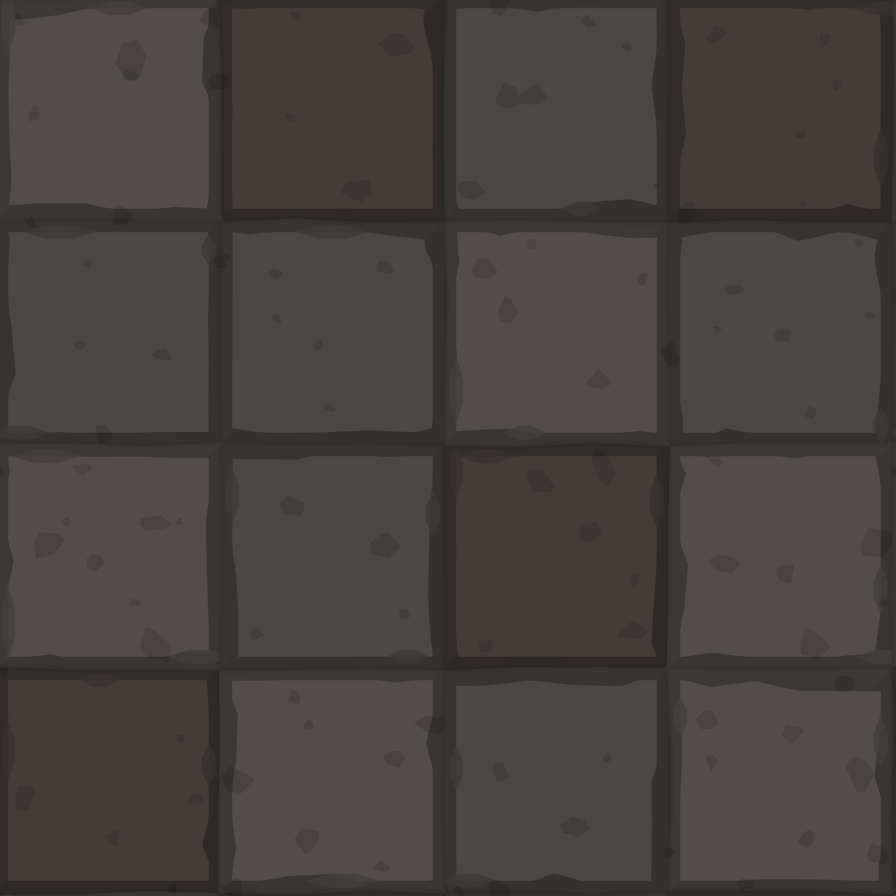
A WebGL 2 fragment shader for this texture:

```glsl
#version 300 es
precision highp float;

uniform vec2 u_resolution;
out vec4 fragColor;

const int TILES = 4;                 // repeats across and down
const int PITS = 12;                 // pit lattice cells across and down
const vec2 GRID_SHIFT = vec2(0.0156, -0.0156);
const float BORDER = 0.052;          // bevel width, in tiles
const float WEAR_DEPTH = 0.055;      // deepest edge erosion, in tiles
const float SEAM_SWAY = 0.022;       // wander of the seams, in tiles
const float SEAM_WIDTH = 0.02;
const float SEAM_SHADE = 0.92;
const float BEVEL_SHADE = 0.73;
const float BEVEL_SHADOW = 0.95;     // extra shade on right and lower bevels
const float FACET_SIZE = 0.045;      // reach of chipped facets, in tiles
const float FACET_CHANCE = 0.45;
const float PIT_CHANCE = 0.68;
const float PIT_SHADE = 0.875;
const vec2 PIT_RADIUS = vec2(0.07, 0.25); // in lattice cells
const vec3 STONE[3] = vec3[3](
  vec3(0.263, 0.240, 0.212),         // dark
  vec3(0.290, 0.282, 0.250),         // olive
  vec3(0.322, 0.302, 0.278));        // pale
// Stone tone of each tile, bottom row first
const int TONE[16] = int[16](0, 2, 1, 2,  2, 1, 0, 2,  1, 1, 2, 1,  2, 0, 1, 0);

// Integer hash giving three values from 0 to 1
vec3 hash(int x, int y, int z) {
  uvec3 v = uvec3(x, y, z) * 1664525u + 1013904223u;
  v.x += v.y * v.z; v.y += v.z * v.x; v.z += v.x * v.y;
  v ^= v >> 16u;
  v.x += v.y * v.z; v.y += v.z * v.x; v.z += v.x * v.y;
  return vec3(v >> 8u) / 16777216.0;
}

// Straight segments between random heights, repeating every 12 knots
float brokenLine(float s, int seed) {
  int i = int(floor(s)) + 12;
  return mix(hash(i % 12, seed, 7).x, hash((i + 1) % 12, seed, 7).x, fract(s));
}

// Irregular convex polygon, negative inside
float polygon(vec2 p, float radius, int seed) {
  float d = -1.0;
  for (int k = 0; k < 6; k++) {
    vec3 h = hash(k, seed, 31);
    float angle = (float(k) + 0.8 * h.x) * 1.0472;
    d = max(d, dot(p, vec2(cos(angle), sin(angle))) - radius * mix(0.5, 1.0, h.y));
  }
  return d;
}

// Darkening by pits scattered over a jittered lattice
float pitShade(vec2 uv, float px) {
  vec2 p = uv * float(PITS);
  ivec2 base = ivec2(floor(p));
  float w = px * float(PITS), shade = 1.0;
  for (int j = -1; j <= 1; j++)
  for (int i = -1; i <= 1; i++) {
    ivec2 cell = base + ivec2(i, j);
    ivec2 wrapped = (cell + PITS) % PITS;
    vec3 h = hash(wrapped.x, wrapped.y, 3), g = hash(wrapped.x, wrapped.y, 4);
    if (g.x > PIT_CHANCE) continue;
    vec2 offset = p - vec2(cell) - h.xy;
    offset.y *= mix(0.8, 1.5, g.z);
    float radius = mix(PIT_RADIUS.x, PIT_RADIUS.y, g.y * sqrt(g.y));
    float d = polygon(offset, radius, wrapped.x + PITS * wrapped.y);
    shade *= mix(PIT_SHADE, 1.0, smoothstep(-w, w, d));
  }
  return shade;
}

vec3 paving(vec2 uv, float px) {
  float w = px * float(TILES);
  vec2 g = uv * float(TILES) + GRID_SHIFT;

  // Seams sway a little while the faces stay square
  ivec2 lane = ivec2(floor(g + 0.5));
  vec2 sway = vec2(brokenLine(g.y * 3.0, 50 + lane.x % TILES),
                   brokenLine(g.x * 3.0, 60 + lane.y % TILES)) - 0.5;
  vec2 swayed = g + SEAM_SWAY * sway;
  vec2 id = floor(swayed), q = g - id;
  ivec2 tile = (ivec2(id) + TILES) % TILES;
  int index = tile.x + TILES * tile.y;

  // Worn outline and chipped facets on all four sides
  float face = 1.0, facet = -1.0;
  for (int k = 0; k < 4; k++) {
    int axis = k / 2, seed = 100 + index * 4 + k;
    float depth = k % 2 == 0 ? q[axis] : 1.0 - q[axis];
    float along = q[1 - axis];
    vec3 h = hash(seed, 11, 5), c = hash(seed, 12, 5);
    float wear = WEAR_DEPTH * h.x * smoothstep(0.5, 1.0, brokenLine(along * 5.0 + h.y, seed));
    face = min(face, depth - BORDER - wear);
    float tent = 1.0 - abs(along - c.x) / mix(0.07, 0.18, c.y);
    float reach = FACET_SIZE * min(tent, 0.7) - abs(depth - BORDER);
    if (h.z < FACET_CHANCE) facet = max(facet, reach);
  }

  // Mitred bevel, darker toward the seam
  vec3 stone = STONE[TONE[index]];
  float lit = min(1.0 - q.x, q.y) - min(q.x, 1.0 - q.y);
  vec3 bevel = stone * BEVEL_SHADE * mix(BEVEL_SHADOW, 1.0, smoothstep(-w, w, lit));
  vec2 toSeam = 0.5 - abs(fract(swayed) - 0.5);
  bevel *= mix(SEAM_SHADE, 1.0, smoothstep(0.0, SEAM_WIDTH, min(toSeam.x, toSeam.y)));

  vec3 color = mix(bevel, stone, smoothstep(-w, w, face));
  color = mix(color, mix(bevel, stone, 0.35), 0.8 * smoothstep(-w, w, facet));
  return color * pitShade(uv, px);
}

void main() {
  // Four samples smooth the tone changes at seams
  vec3 color = vec3(0.0);
  for (int k = 0; k < 4; k++) {
    vec2 jitter = 0.5 * vec2(k % 2, k / 2) - 0.25;
    color += paving((gl_FragCoord.xy + jitter) / u_resolution, 0.5 / u_resolution.y);
  }
  fragColor = vec4(color / 4.0, 1.0);
}
```
